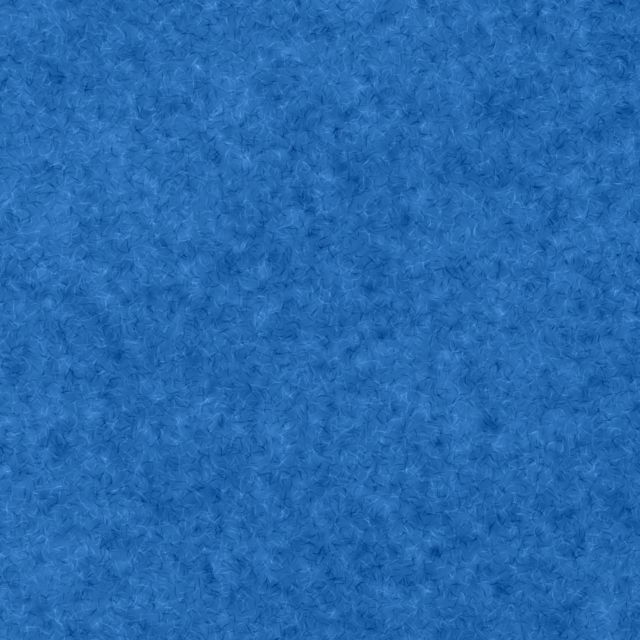
Reproduce this texture procedurally as a Shadertoy shader.

```glsl
vec3 hash3(vec3 p) {
    p = fract(p * vec3(0.1031, 0.1030, 0.0973));
    p += dot(p, p.yxz + 33.33);
    return fract((p.xxy + p.yxx) * p.zyx);
}

// Sum of soft bent strokes, one per cell, each lighter or darker than the cloth
float strokes(vec2 p, float seed, float halfWidth) {
    vec2 cell = floor(p);
    float sum = 0.0;
    for (int j = -1; j <= 1; j++) {
        for (int i = -1; i <= 1; i++) {
            vec2 id = cell + vec2(i, j);
            vec3 place = hash3(vec3(id, seed));
            vec3 look = hash3(vec3(id, seed + 57.0));
            float angle = 6.2832 * place.z;
            float c = cos(angle), s = sin(angle);
            vec2 q = mat2(c, -s, s, c) * (p - id - place.xy);
            q.y += (look.x - 0.5) * 1.4 * q.x * q.x;
            float r = length(q / vec2(0.8, halfWidth));
            sum += (look.y * 2.0 - 1.0) * (1.0 - smoothstep(0.0, 1.0, r));
        }
    }
    return sum;
}

void mainImage(out vec4 fragColor, in vec2 fragCoord) {
    vec2 uv = fragCoord / iResolution.y;

    // Fine curled fibres
    float fibres = 0.0;
    for (int k = 0; k < 7; k++) {
        float layer = float(k);
        vec2 shift = vec2(3.7, 8.3) * layer;
        fibres += strokes(uv * (50.0 + 5.0 * layer) + shift, layer * 11.0 + 3.0, 0.15);
    }

    // Matted clumps of the pile
    float clumps = strokes(uv * 48.0 + 5.3, 101.0, 0.6)
                 + 0.7 * strokes(uv * 23.0 + 9.1, 131.0, 0.7);

    // Broad uneven light, brighter toward the upper left
    float light = 0.016 * (uv.y - uv.x)
                + 0.006 * sin(uv.x * 7.0 + 3.0 * sin(uv.y * 4.0))
                + 0.005 * sin(uv.y * 11.0 - uv.x * 6.0 + 1.0);

    float tone = 0.078 * fibres + 0.06 * clumps + light;
    vec3 feltBlue = vec3(0.147, 0.413, 0.690);
    fragColor = vec4(feltBlue + tone * vec3(0.93, 1.0, 1.0), 1.0);
}
```
